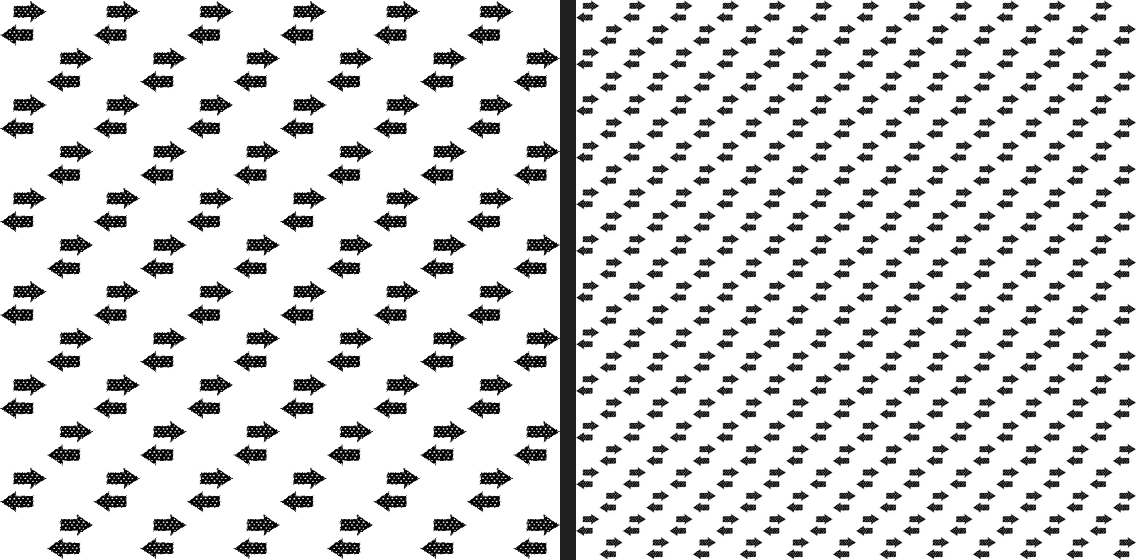
Left, the tile; right, the same tile 2 across and 2 down.
Write a WebGL 1 fragment shader that draws this pattern.

```glsl
precision highp float;
// Black opposing arrow pairs on white, set in a 12 by 12 checkerboard of tiles.
// Each arrow is a distance function with a ragged edge from value noise,
// pierced by a staggered lattice of pale specks and trimmed with thin spikes.

uniform vec2 u_resolution;

const float TILES = 12.0;       // tiles across and down, half of them filled
const float TILE_SIZE = 64.0;   // drawing units per tile
const float ARROW_LENGTH = 44.0;
const float HEAD_START = 23.0;
const float HEAD_HALF = 13.5;
const float SHAFT_HALF = 7.8;
const vec3 PAPER = vec3(1.0);
const vec3 INK = vec3(0.01);

float hash(vec2 p) {
  vec3 q = fract(vec3(p.xyx) * 0.1031);
  q += dot(q, q.yzx + 33.33);
  return fract((q.x + q.y) * q.z);
}

float valueNoise(vec2 p) {
  vec2 i = floor(p);
  vec2 f = fract(p);
  f = f * f * (3.0 - 2.0 * f);
  float low = mix(hash(i), hash(i + vec2(1.0, 0.0)), f.x);
  float high = mix(hash(i + vec2(0.0, 1.0)), hash(i + vec2(1.0)), f.x);
  return mix(low, high, f.y);
}

float boxDistance(vec2 p, vec2 center, vec2 halfSize) {
  vec2 d = abs(p - center) - halfSize;
  return max(d.x, d.y);
}

// Arrow pointing along +x, tail at x = 0.
float arrowDistance(vec2 p) {
  float slope = HEAD_HALF / (ARROW_LENGTH - HEAD_START);
  float flank = (abs(p.y) - (ARROW_LENGTH - p.x) * slope) / sqrt(1.0 + slope * slope);
  float head = max(HEAD_START - p.x, flank);
  float shaft = boxDistance(p, vec2(0.5 * HEAD_START + 0.5, 0.0),
                            vec2(0.5 * HEAD_START + 0.5, SHAFT_HALF));
  return min(head, shaft);
}

// Thin points at the tip and at both barbs of the head.
float spikeDistance(vec2 p) {
  float tip = boxDistance(p, vec2(ARROW_LENGTH - 2.0, 0.0), vec2(2.7, 0.45));
  vec2 mirrored = vec2(p.x, abs(p.y));
  float barb = boxDistance(mirrored, vec2(HEAD_START + 0.7, HEAD_HALF - 1.0), vec2(0.5, 1.8));
  return min(tip, barb);
}

// Staggered rows of slightly shifted specks.
float speckDistance(vec2 p, float seed) {
  vec2 spacing = vec2(6.4, 4.0);
  vec2 g = p / spacing + vec2(0.0, 0.5);
  float row = floor(g.y);
  g.x += 0.5 * mod(row, 2.0);
  vec2 cell = vec2(floor(g.x), row) + 20.0;
  vec2 shift = vec2(hash(cell + seed), hash(cell + seed + 7.0)) - 0.5;
  vec2 offset = (fract(g) - 0.5) * spacing - shift * vec2(1.8, 0.8);
  return length(offset * vec2(0.85, 1.0)) - mix(0.7, 1.15, hash(cell + 13.0));
}

float coverage(float d, float pixel) {
  return 1.0 - smoothstep(-0.6 * pixel, 0.6 * pixel, d);
}

float arrowInk(vec2 p, float seed, float wear, float pixel) {
  float rough = valueNoise(p * 0.6 + 40.0 + seed) - 0.5;
  float body = arrowDistance(p) + 1.8 * rough;
  float ink = max(coverage(body, pixel), 0.8 * coverage(spikeDistance(p), pixel));

  // Specks stay clear of the outline.
  float specks = max(speckDistance(p, seed), body + 1.2);
  ink *= 1.0 - 0.95 * coverage(specks, pixel);

  // Broken grey fringe behind the tail.
  float fringe = coverage(boxDistance(p, vec2(-0.6, 0.0), vec2(0.5, 9.0)), pixel);
  float dashes = smoothstep(0.3, 0.6, valueNoise(vec2(seed, p.y * 0.7 + 30.0)));
  return max(ink, fringe * dashes * mix(0.35, 0.7, wear));
}

float tileInk(vec2 local, vec2 tile, float pixel) {
  float filled = 1.0 - mod(tile.x + tile.y, 2.0);
  float lower = step(0.5 * TILE_SIZE, local.y);
  vec2 rightward = local - vec2(19.0, 16.0);
  vec2 leftward = vec2(45.0 - local.x, local.y - 48.0);
  vec2 p = mix(rightward, leftward, lower);
  float wear = hash(tile + 50.0 * lower);
  return filled * arrowInk(p, 3.0 + 11.0 * lower, wear, pixel);
}

void main() {
  vec2 uv = gl_FragCoord.xy / u_resolution;
  vec2 grid = vec2(uv.x, 1.0 - uv.y) * TILES;
  vec2 tile = mod(floor(grid), TILES);
  float pixel = TILES * TILE_SIZE / min(u_resolution.x, u_resolution.y);
  float ink = tileInk(fract(grid) * TILE_SIZE, tile, pixel);
  gl_FragColor = vec4(mix(PAPER, INK, ink), 1.0);
}
```
